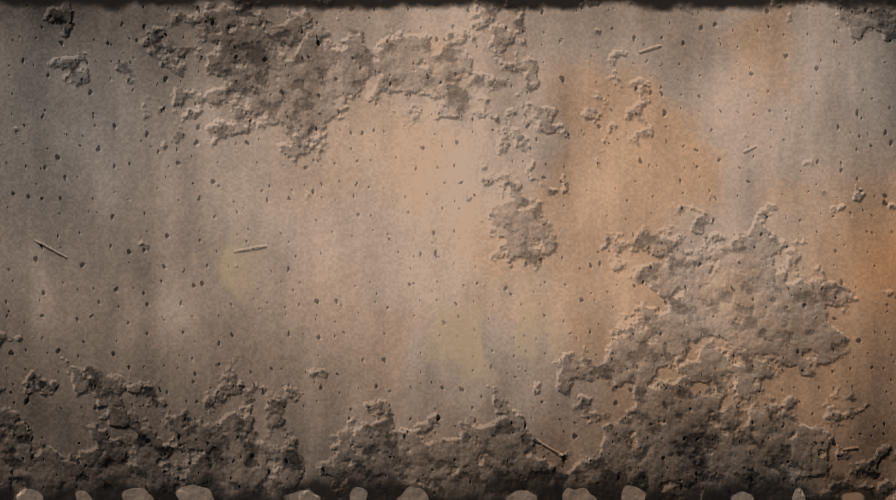
This texture is drawn by a Shadertoy shader. Its source:

```glsl
const vec3 EARTH = vec3(1.0, 0.862, 0.752);   // hue of the plaster, scaled by tone
const vec3 COOL_TINT = vec3(0.95, 1.01, 1.07);
const vec3 RUST_TINT = vec3(1.09, 0.93, 0.76);
const vec3 CHALK = vec3(0.70, 0.60, 0.47);
const vec2 LIGHT_STEP = vec2(-0.0025, 0.0035); // towards the light
const float BASE_TONE = 0.635;
const float STAIN_CONTRAST = 0.36;
const float RELIEF = 0.55;
const float CRUST_SCALE = 42.0;
const float GRAIN = 0.07;

float hash(vec2 c) {
    vec3 q = fract(c.xyx * 0.1031);
    q += dot(q, q.yzx + 33.33);
    return fract((q.x + q.y) * q.z);
}

float noise(vec2 p) {
    vec2 i = floor(p), f = fract(p);
    f = f * f * (3.0 - 2.0 * f);
    return mix(mix(hash(i), hash(i + vec2(1, 0)), f.x),
               mix(hash(i + vec2(0, 1)), hash(i + vec2(1, 1)), f.x), f.y);
}

float fbm(vec2 p) {
    float sum = 0.0, amp = 0.53;
    for (int i = 0; i < 4; i++) {
        sum += amp * noise(p);
        p = mat2(1.6, 1.2, -1.2, 1.6) * p + 17.3;
        amp *= 0.5;
    }
    return sum;
}

// Soft elliptical region, one at its centre
float zone(vec2 p, vec2 centre, vec2 radius) {
    vec2 d = (p - centre) / radius;
    return exp(-dot(d, d));
}

// Share of flaking crust at a point
float crustCover(vec2 p) {
    float region = 0.85 * zone(p, vec2(0.70, 0.86), vec2(0.42, 0.15));
    region = max(region, 0.95 * zone(p, vec2(1.45, 0.36), vec2(0.25, 0.28)));
    region = max(region, 0.9 * zone(p, vec2(1.03, 0.55), vec2(0.08, 0.08)));
    region = max(region, 0.8 * zone(p, vec2(1.72, 0.98), vec2(0.2, 0.1)));
    region = max(region, 1.0 - smoothstep(-0.05, 0.32, p.y));
    float breakup = 1.5 * (fbm(p * 8.0) - 0.5) + 1.1 * (fbm(p * 31.0 + 5.0) - 0.5);
    return smoothstep(-0.08, 0.14, region - 0.57 + breakup);
}

float surfaceHeight(vec2 p, float cover) {
    return cover * (0.25 + 0.9 * fbm(p * CRUST_SCALE)) + 0.14 * fbm(p * 65.0 + 9.0);
}

// Scattered pits (x) and small bright crumbs (y)
vec2 speckles(vec2 p, float pixel) {
    vec2 marks = vec2(0);
    for (int layer = 0; layer < 3; layer++) {
        float cells = 11.0 + 9.0 * float(layer);
        vec2 q = p * cells + 7.0 * float(layer), id = floor(q);
        vec2 centre = 0.25 + 0.5 * vec2(hash(id + 3.1), hash(id + 8.7));
        vec2 d = (fract(q) - centre) / cells;
        d += 0.006 * (vec2(noise(p * 110.0), noise(p * 110.0 + 40.0)) - 0.5);
        float radius = mix(0.0015, 0.005, pow(hash(id + 21.0), 3.0));
        float shown = step(0.55, hash(id + 51.0));
        marks.x += shown * (1.0 - smoothstep(-pixel, pixel, length(d * vec2(1.2, 0.8)) - radius));
        marks.y += shown * (1.0 - smoothstep(-pixel, pixel, length(d + vec2(-0.003, 0.004)) - radius * 0.7));
    }
    return min(marks, 1.0);
}

// Sparse straight scratches
float scratches(vec2 p, float pixel) {
    vec2 q = p * 5.0, id = floor(q);
    vec2 d = (fract(q) - 0.5) / 5.0;
    float angle = 1.2 * (hash(id + 12.0) - 0.5);
    vec2 along = vec2(cos(angle), sin(angle));
    float reach = mix(0.012, 0.04, hash(id + 31.0));
    float dist = length(d - along * clamp(dot(d, along), -reach, reach));
    dist += 0.003 * (noise(p * 70.0) - 0.5);
    return step(0.8, hash(id + 77.0)) * (1.0 - smoothstep(0.0, 0.001 + pixel, dist - 0.0008));
}

// Row of pale stones on the lower rim
float stones(vec2 p, float pixel) {
    float id = floor(p.x / 0.11);
    vec2 size = vec2(0.012 + 0.028 * hash(vec2(id, 4)), 0.012 + 0.014 * hash(vec2(id, 9)));
    vec2 d = vec2(p.x - (id + 0.5) * 0.11, p.y - 0.004) / size;
    float edge = (length(d) - 1.0 + 0.5 * (noise(p * 60.0) - 0.5)) * size.y;
    return step(0.5, hash(vec2(id, 15))) * (1.0 - smoothstep(-pixel, pixel, edge));
}

void mainImage(out vec4 fragColor, in vec2 fragCoord) {
    float pixel = 1.0 / iResolution.y;
    vec2 p = fragCoord * pixel;
    p.x += 0.5 * (1.79 - iResolution.x * pixel);

    // Broad stains and shading
    float stain = fbm(p * vec2(3.6, 2.8) + 2.0);
    float drips = fbm(p * vec2(24.0, 5.0) + 6.0);
    float coolZone = max(zone(p, vec2(0.08, 0.78), vec2(0.32, 0.3)), 0.8 * zone(p, vec2(1.8, 0.82), vec2(0.17, 0.2)));
    float tone = BASE_TONE + STAIN_CONTRAST * (stain - 0.5) + 0.14 * (drips - 0.5);
    tone -= 0.13 * (1.0 - smoothstep(0.0, 0.95, p.x)) + 0.11 * coolZone;
    tone -= 0.27 * (1.0 - smoothstep(0.0, 0.46, p.y)) + 0.07 * smoothstep(0.82, 1.0, p.y);
    tone -= 0.08 * smoothstep(1.55, 1.79, p.x);
    tone += 0.06 * zone(p, vec2(1.05, 0.68), vec2(0.4, 0.25));

    // Embossed crust with dark hollows
    float cover = crustCover(p);
    float slope = surfaceHeight(p, cover) - surfaceHeight(p + LIGHT_STEP, crustCover(p + LIGHT_STEP));
    float hollow = 1.0 - smoothstep(0.3, 0.5, fbm(p * CRUST_SCALE));
    tone += RELIEF * clamp(slope, -0.4, 0.35) - cover * (0.07 + 0.12 * hollow);
    tone += GRAIN * (noise(p * 230.0) - 0.5);

    // Small marks and broken rims
    vec2 marks = speckles(p, pixel);
    tone += 0.10 * marks.y * (1.0 - marks.x) - 0.24 * marks.x;
    tone -= 0.22 * scratches(p, pixel) - 0.12 * scratches(p - vec2(0.0, 0.004), pixel);
    float ragged = 0.035 * (fbm(p * 22.0) - 0.5);
    float rim = max(smoothstep(0.978, 0.996, p.y + ragged), 1.0 - smoothstep(0.008, 0.05, p.y + 2.0 * ragged));
    tone = mix(tone, 0.10 + 0.3 * max(slope, 0.0), 0.88 * rim);
    tone = mix(tone, 0.40 + 0.5 * slope, stones(p, pixel));

    // Colour: cool flanks, rusty right side, chalky flecks
    float rust = smoothstep(0.45, 0.66, fbm(p * 4.0 + 31.0)) * smoothstep(0.2, 1.7, p.x);
    rust = max(0.6 * rust, zone(p, vec2(1.79, 0.46), vec2(0.16, 0.18)));
    vec3 tint = mix(mix(vec3(1), COOL_TINT, coolZone), RUST_TINT, rust * (1.0 - 0.6 * cover));
    vec3 colour = clamp(tone, 0.05, 0.74) * EARTH * tint;
    float chalkZone = max(zone(p, vec2(0.4, 0.48), vec2(0.12, 0.12)), zone(p, vec2(0.96, 0.32), vec2(0.14, 0.1)));
    float chalk = chalkZone * smoothstep(0.5, 0.68, fbm(p * vec2(16.0, 9.0) + 13.0));
    fragColor = vec4(mix(colour, CHALK, 0.6 * chalk * (1.0 - cover)), 1.0);
}
```
